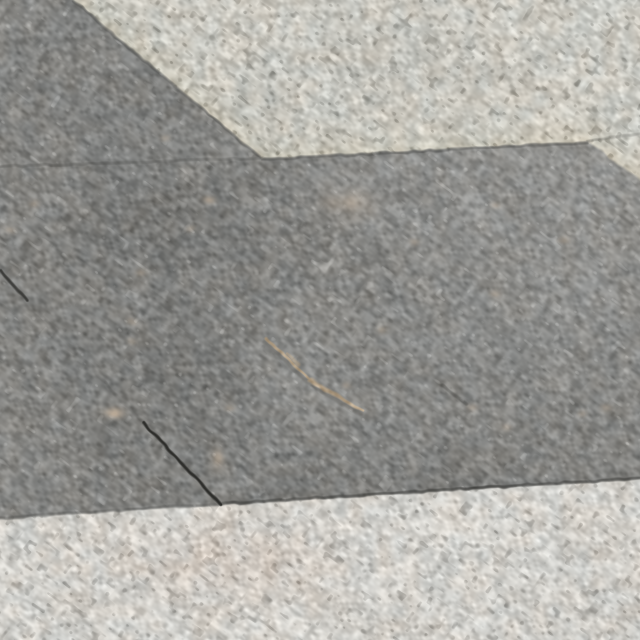
A three.js fragment shader for this texture:

```glsl
// Speckled granite paving: a dark band of slabs crosses between pale slabs,
// with thin joints, small stains and a dry twig. Half-planes shape the slabs,
// slanted value noise makes the grain, and segment distances draw the lines.
varying vec2 vUv;

float hash(vec2 p) {
  vec3 q = fract(vec3(p.xyx) * 0.1031);
  q += dot(q, q.yzx + 33.33);
  return fract((q.x + q.y) * q.z);
}

float noise(vec2 p) {
  vec2 i = floor(p), f = fract(p);
  f = f * f * (3.0 - 2.0 * f);
  return mix(mix(hash(i), hash(i + vec2(1.0, 0.0)), f.x),
             mix(hash(i + vec2(0.0, 1.0)), hash(i + 1.0), f.x), f.y);
}

// Signed distance to a line, positive on the left of a -> b
float side(vec2 p, vec2 a, vec2 b) {
  vec2 d = normalize(b - a);
  return d.x * (p.y - a.y) - d.y * (p.x - a.x);
}

// Soft line whose width runs from w.x at a to w.y at b
float stroke(vec2 p, vec2 a, vec2 b, vec2 w) {
  vec2 d = b - a;
  float t = clamp(dot(p - a, d) / dot(d, d), 0.0, 1.0);
  float width = mix(w.x, w.y, t);
  return 1.0 - smoothstep(width * 0.2, width * 1.8, length(p - a - d * t));
}

float joint(vec2 p, vec2 a, vec2 b) {
  return stroke(p, a, b, vec2(0.0023));
}

float blob(vec2 p, vec2 centre, vec2 size) {
  vec2 q = (p - centre) / size;
  return exp(-dot(q, q));
}

void main() {
  vec2 uv = vUv;
  vec2 p = uv + 0.003 * (vec2(noise(uv * 85.0), noise(uv * 85.0 + 40.0)) - 0.5);

  // Grain, drawn out along the falling diagonal
  vec2 g = vec2(0.8 * uv.x - 0.6 * uv.y, 0.6 * uv.x + 0.8 * uv.y) + 3.0;
  float grain = 0.55 * noise(g * vec2(100.0, 145.0)) + 0.45 * noise(g * vec2(150.0, 205.0) + 17.0) - 0.5;
  float speck = smoothstep(0.66, 0.95, noise(g * vec2(110.0, 145.0) + 71.0));
  float chip = smoothstep(0.78, 1.0, noise(g * vec2(85.0, 120.0) + 133.0));
  float cloud = 0.6 * noise(uv * 7.0 + 5.0) + 0.4 * noise(uv * 17.0 + 9.0) - 0.5;
  float warm = noise(uv * 45.0 + 60.0) - 0.5;

  // Slab outlines
  float upper = min(side(p, vec2(0.115, 1.0), vec2(0.410, 0.753)),
                    side(p, vec2(0.410, 0.753), vec2(0.918, 0.779)));
  upper = max(upper, side(p, vec2(0.918, 0.779), vec2(1.0, 0.72)));
  float lower = -side(p, vec2(0.0, 0.189), vec2(1.0, 0.251));
  float pale = smoothstep(-0.003, 0.003, max(upper, lower));

  // Dark stone, deeper at the left and along the lower joint
  vec3 dark = vec3(0.518, 0.518, 0.508) + 0.05 * cloud;
  dark += 0.05 * smoothstep(0.2, 1.0, uv.x) * smoothstep(0.2, 0.7, uv.y);
  dark -= 0.04 * blob(uv, vec2(0.22, 0.64), vec2(0.18, 0.12));
  dark -= 0.035 * blob(uv, vec2(0.28, 0.36), vec2(0.12, 0.10));
  dark -= 0.03 * blob(uv, vec2(0.70, 0.25), vec2(0.30, 0.05));
  dark += 0.25 * grain - 0.025 * speck + 0.09 * chip;
  dark += vec3(0.015, 0.003, -0.01) * warm;

  // Pale stone, cooler above and brighter below
  vec3 light = mix(vec3(0.82, 0.812, 0.79), vec3(0.785, 0.78, 0.75), step(0.5, uv.y));
  light += 0.04 * cloud + 0.28 * grain - 0.13 * speck + 0.03 * chip;
  light += vec3(0.025, 0.0, -0.02) * warm;
  light += vec3(-0.01, -0.03, -0.04) * blob(uv, vec2(0.36, 0.12), vec2(0.16, 0.06));
  light -= vec3(0.0, 0.01, 0.035) * exp(-abs(upper) * 40.0);
  vec3 col = mix(dark, light, pale);

  // Joints
  float breaks = 0.5 + 0.5 * noise(uv * 38.0);
  float seam = 0.8 * joint(p, vec2(0.0, 0.577), vec2(0.042, 0.531));
  seam = max(seam, joint(p, vec2(0.224, 0.339), vec2(0.345, 0.212)));
  seam = max(seam, 0.15 * breaks * joint(p, vec2(0.042, 0.531), vec2(0.224, 0.339)));
  seam = max(seam, 0.3 * breaks * joint(p, vec2(0.0, 0.740), vec2(0.410, 0.753)));
  seam = max(seam, 0.35 * breaks * joint(p, vec2(0.410, 0.751), vec2(0.918, 0.777)));
  seam = max(seam, 0.3 * breaks * joint(p, vec2(0.115, 0.998), vec2(0.410, 0.751)));
  seam = max(seam, 0.6 * breaks * joint(p, vec2(0.345, 0.213), vec2(1.0, 0.253)));
  seam = max(seam, 0.25 * breaks * joint(p, vec2(0.0, 0.191), vec2(0.345, 0.213)));
  seam = max(seam, 0.3 * breaks * joint(p, vec2(0.918, 0.779), vec2(1.0, 0.791)));
  seam = max(seam, 0.3 * joint(p, vec2(0.69, 0.398), vec2(0.73, 0.368)));
  col = mix(col, vec3(0.18, 0.18, 0.17), seam);

  // Tan stains and scattered flecks
  float stain = 0.5 * blob(p, vec2(0.545, 0.683), vec2(0.035, 0.022)) * (0.5 + noise(uv * 60.0));
  stain += 0.9 * blob(p, vec2(0.179, 0.355), vec2(0.014, 0.008));
  stain += 0.6 * blob(p, vec2(0.340, 0.284), vec2(0.009, 0.014));
  stain += 0.6 * blob(p, vec2(0.326, 0.688), vec2(0.010, 0.007));
  for (int i = 0; i < 22; i++) {
    float k = float(i);
    vec2 spot = vec2(hash(vec2(k, 3.0)), mix(0.28, 0.88, hash(vec2(k, 8.0))));
    stain += 0.35 * blob(p, spot, vec2(0.008, 0.006));
  }
  col = mix(col, vec3(0.76, 0.69, 0.61), clamp(stain, 0.0, 0.85) * (1.0 - pale));

  // Tapered, bent twig with a soft shadow beneath
  vec2 tip = vec2(0.417, 0.470), bend = vec2(0.484, 0.407), tail = vec2(0.566, 0.358);
  vec2 below = p + vec2(0.003, 0.005);
  float shade = max(stroke(below, tip, bend, vec2(0.003)), stroke(below, bend, tail, vec2(0.003)));
  float twig = max(stroke(p, tip, bend, vec2(0.0028, 0.0018)), stroke(p, bend, tail, vec2(0.0036, 0.0018)));
  twig = max(twig, 0.6 * stroke(p, vec2(0.447, 0.448), vec2(0.466, 0.430), vec2(0.002, 0.003)));
  col = mix(col, vec3(0.36, 0.35, 0.33), 0.35 * shade);
  col = mix(col, vec3(0.72, 0.63, 0.51) + 0.3 * grain, 0.8 * twig);

  gl_FragColor = vec4(clamp(col, 0.0, 1.0), 1.0);
}
```
